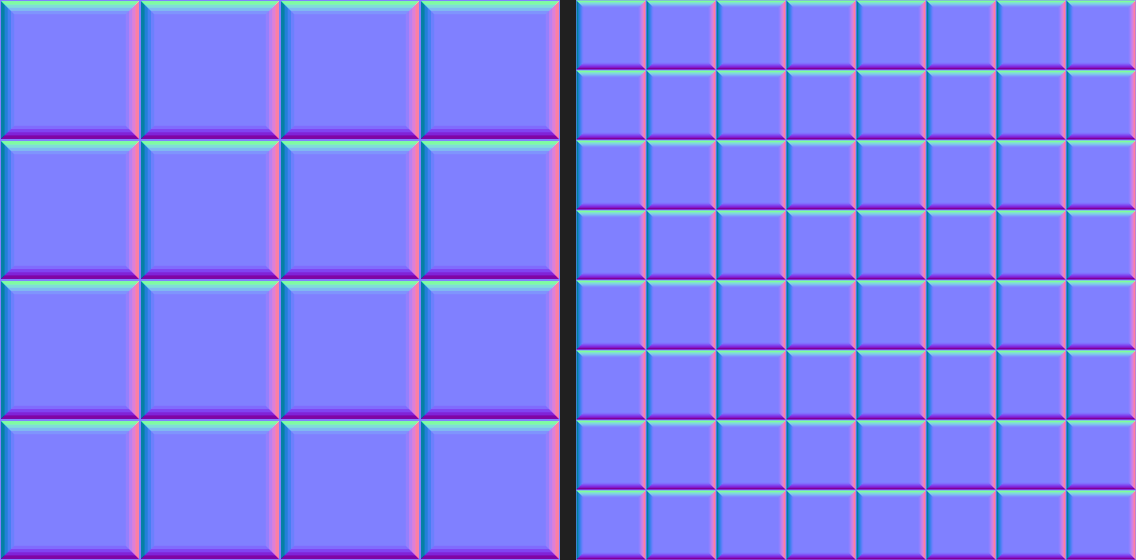
Left: one tile. Right: repeated 2 by 2.
A Shadertoy shader for this texture map:

```glsl
// Normal map of a four by four grid of square tiles with faceted, rounded bevels and flat joints.

const float TILES = 4.0;               // whole repeats, so the map wraps
const float JOINT_HALF = 1.0 / 128.0;  // half joint width, in tile units
const float BEVEL_WIDTH = 12.0 / 128.0;
const float BEVEL_HEIGHT = 1.3;        // bevel rise relative to its width
const int FACETS = 4;

// Antialiased step: 0 below zero, 1 above, over one pixel.
float coverage(float dist, float pixel) {
    return clamp(dist / pixel + 0.5, 0.0, 1.0);
}

// Quarter-round height profile, t from the outer edge (0) to the top (1).
float roundProfile(float t) {
    float inward = 1.0 - t;
    return sqrt(max(1.0 - inward * inward, 0.0));
}

// Slope of the faceted bevel at a distance from the tile border.
float bevelSlope(float edgeDist, float pixel) {
    float slope = 0.0;
    float count = float(FACETS);
    for (int i = 0; i < FACETS; i++) {
        float t0 = float(i) / count;
        float t1 = float(i + 1) / count;
        float rise = (roundProfile(t1) - roundProfile(t0)) * count;
        float inside = coverage(edgeDist - JOINT_HALF - t0 * BEVEL_WIDTH, pixel)
                     - coverage(edgeDist - JOINT_HALF - t1 * BEVEL_WIDTH, pixel);
        slope += rise * inside;
    }
    return slope * BEVEL_HEIGHT;
}

// Outward direction of the nearest side, blended along the corner mitres.
vec2 sideDirection(vec2 local, float pixel) {
    vec2 reach = abs(local);
    float horizontal = coverage(reach.x - reach.y, pixel);
    return sign(local) * vec2(horizontal, 1.0 - horizontal);
}

vec3 tileNormal(vec2 local, float pixel) {
    float edgeDist = 0.5 - max(abs(local.x), abs(local.y));
    vec2 tilt = sideDirection(local, pixel) * bevelSlope(edgeDist, pixel);
    return normalize(vec3(tilt, 1.0));
}

void mainImage(out vec4 fragColor, in vec2 fragCoord) {
    vec2 uv = fragCoord / iResolution.xy;
    float pixel = TILES / min(iResolution.x, iResolution.y);
    vec2 local = fract(uv * TILES) - 0.5;

    // Pack the normal into colour.
    vec3 normal = tileNormal(local, pixel);
    fragColor = vec4(normal * 0.5 + 0.5, 1.0);
}
```
